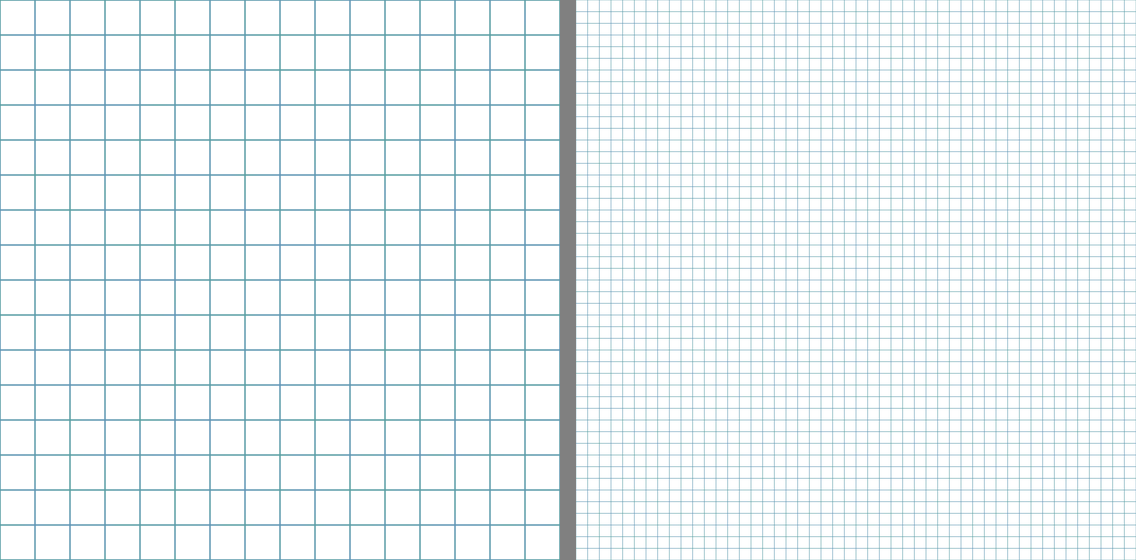
Left, the tile; right, the same tile 3 across and 3 down.
Give the GLSL for this pattern, as a Shadertoy shader.

```glsl
// Square grid paper: thin blue-teal rules on white, 16 cells across and down.

float hash(vec2 p) {
    return fract(sin(dot(p, vec2(127.1, 311.7))) * 43758.5453);
}

// Value noise that wraps after the given whole period
float wrappedNoise(vec2 p, float period) {
    vec2 i = floor(p);
    vec2 f = fract(p);
    f = f * f * (3.0 - 2.0 * f);
    vec2 a = mod(i, period);
    vec2 b = mod(i + 1.0, period);
    return mix(mix(hash(a), hash(vec2(b.x, a.y)), f.x),
               mix(hash(vec2(a.x, b.y)), hash(b), f.x), f.y);
}

void mainImage(out vec4 fragColor, in vec2 fragCoord) {
    vec2 cell = fragCoord / iResolution.xy * 16.0;
    vec2 pixel = 16.0 / iResolution.xy;

    // Distance to the nearest rule on each axis, turned into pixel coverage
    vec2 dist = abs(fract(cell + 0.5) - 0.5);
    vec2 rule = clamp((0.0213 - dist) / pixel + 0.5, 0.0, 1.0);
    float ink = 1.0 - (1.0 - rule.x) * (1.0 - rule.y);

    // Slight drift of the ink between teal and blue
    float drift = wrappedNoise(cell * 2.0, 32.0);
    vec3 inkColor = mix(vec3(0.34, 0.62, 0.63), vec3(0.37, 0.58, 0.71), drift);

    fragColor = vec4(mix(vec3(1.0), inkColor, ink), 1.0);
}
```
